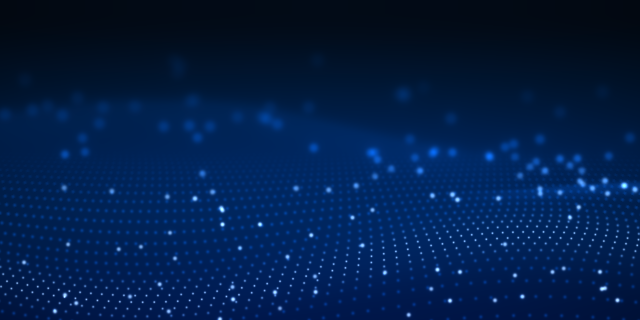
Reproduce this background procedurally as a Shadertoy shader.

```glsl
// A dark blue field of glowing particles: a wavy perspective grid of fine dots
// under hazy ridges, with scattered bokeh lights that blur toward the horizon.
// The grid is a warped lattice; its Jacobian keeps every dot round on screen.

#define LIGHT_COUNT 135
#define HORIZON 0.64
#define GRID_TOP 0.54
#define ROW_DENSITY 10.5
#define WAVE_FREQ 2.57
#define WAVE_CENTRE 1.06
#define DOT_RADIUS 0.0031
#define SHARP_LIGHT 0.0064
#define BLURRED_LIGHT 0.023

const vec3 NIGHT = vec3(0.008, 0.040, 0.085);
const vec3 DUSK  = vec3(0.000, 0.090, 0.205);
const vec3 OCEAN = vec3(0.000, 0.145, 0.360);
const vec3 DEEP  = vec3(0.000, 0.080, 0.270);
const vec3 AZURE = vec3(0.020, 0.300, 0.680);
const vec3 ICE   = vec3(0.800, 0.910, 1.000);

float hash(float n) {
    return fract(sin(n * 12.9898 + 4.137) * 43758.5453);
}

float gauss(float d, float width) {
    return exp(-d * d / (width * width));
}

// Crest of the near wave, where the dots crowd together
float crest(float x) {
    return 0.165 + 0.105 * sin(WAVE_FREQ * (x - WAVE_CENTRE));
}

// Far ridge sloping down to the right
float farRidge(float x) {
    return 0.665 - 0.035 * (1.0 - smoothstep(0.0, 0.4, x))
                 - 0.165 * smoothstep(0.6, 1.6, x);
}

// Middle ridge, seen on the right
float midRidge(float x) {
    return 0.395 + 0.028 * smoothstep(1.45, 2.0, x);
}

vec3 backdrop(vec2 p) {
    vec3 col = mix(DEEP, OCEAN, smoothstep(-0.05, 0.36, p.y));
    col = mix(col, DUSK, smoothstep(0.46, 0.77, p.y));
    col = mix(col, NIGHT, smoothstep(0.68, 0.96, p.y));
    float side = abs(p.x - 1.0);
    return col * (1.04 - 0.26 * side * side);
}

vec3 ridgeHaze(vec2 p) {
    float below = farRidge(p.x) - p.y;
    float far = gauss(below, below > 0.0 ? 0.08 : 0.030);
    far *= 1.0 - smoothstep(1.3, 1.8, p.x);
    float drop = midRidge(p.x) - p.y;
    float mid = gauss(drop, drop > 0.0 ? 0.030 : 0.009);
    mid *= smoothstep(1.35, 1.85, p.x);
    float glow = gauss(p.y - crest(p.x), 0.10);
    return AZURE * (0.09 * far + 0.22 * mid + 0.05 * glow);
}

// Lattice coordinates: columns spread and rows open up toward the viewer
vec2 lattice(vec2 p) {
    float lift = crest(p.x) - 0.165;
    float y = p.y - lift * mix(0.5, 0.12, smoothstep(0.2, 0.5, p.y));
    float depth = max(HORIZON - y, 0.03);
    float row = ROW_DENSITY * log(depth);
    row += 2.6 * tanh((crest(p.x) - p.y) / 0.09);
    float column = (p.x - 1.0) / (0.013 + 0.046 * depth);
    column += 1.4 * sin(5.0 * p.y + 2.0 * p.x);
    return vec2(column, row);
}

vec3 dotGrid(vec2 p) {
    vec2 g = lattice(p);
    mat2 jacobian = mat2(dFdx(g), dFdy(g)) * iResolution.y;
    // Above the grid the lattice degenerates and cannot be inverted
    if (p.y > GRID_TOP) return vec3(0.0);
    float d = length(inverse(jacobian) * (fract(g) - 0.5));
    float focus = gauss(p.y - crest(p.x), 0.065);
    float radius = DOT_RADIUS * mix(1.75, 1.0, focus);
    float fade = 1.0 - smoothstep(0.30, GRID_TOP, p.y);
    vec3 tint = mix(AZURE * 0.36, ICE * 0.68, focus * focus);
    return tint * gauss(d, radius) * fade;
}

// Scattered lights, some gathered on the ridges and the near crest
vec3 bokeh(vec2 p) {
    vec3 sum = vec3(0.0);
    for (int i = 0; i < LIGHT_COUNT; i++) {
        float id = float(i);
        float kind = hash(id + 0.31);
        float jitter = hash(id + 71.7) - 0.5;
        vec2 c = vec2(2.0 * hash(id + 19.3), 0.18 + 0.64 * hash(id + 43.9));
        if (kind < 0.24) c.y = farRidge(c.x) - 0.03 + 0.12 * jitter;
        else if (kind < 0.31) c.y = midRidge(c.x) + 0.04 * jitter;
        else if (kind < 0.50) c.y = 0.07 + 0.05 * (c.x - 1.0) + 0.14 * jitter;
        float blur = smoothstep(0.30, 0.78, c.y);
        float radius = mix(SHARP_LIGHT, BLURRED_LIGHT, blur);
        float power = mix(0.95, 0.09, smoothstep(0.30, 0.74, c.y));
        power *= 0.6 + 0.4 * hash(id + 97.1);
        vec3 tint = mix(ICE, AZURE, smoothstep(0.34, 0.54, c.y));
        float d = length(p - c);
        sum += tint * power * exp(-pow(d / radius, 2.5));
        sum += AZURE * power * 0.10 * gauss(d, radius * 2.0);
    }
    return sum;
}

void mainImage(out vec4 fragColor, in vec2 fragCoord) {
    // Height spans 0..1; the width is normalised to 0..2
    vec2 p = fragCoord / iResolution.xy * vec2(2.0, 1.0);
    vec3 col = backdrop(p) + ridgeHaze(p) + dotGrid(p) + bokeh(p);
    fragColor = vec4(clamp(col, 0.0, 1.0), 1.0);
}
```
